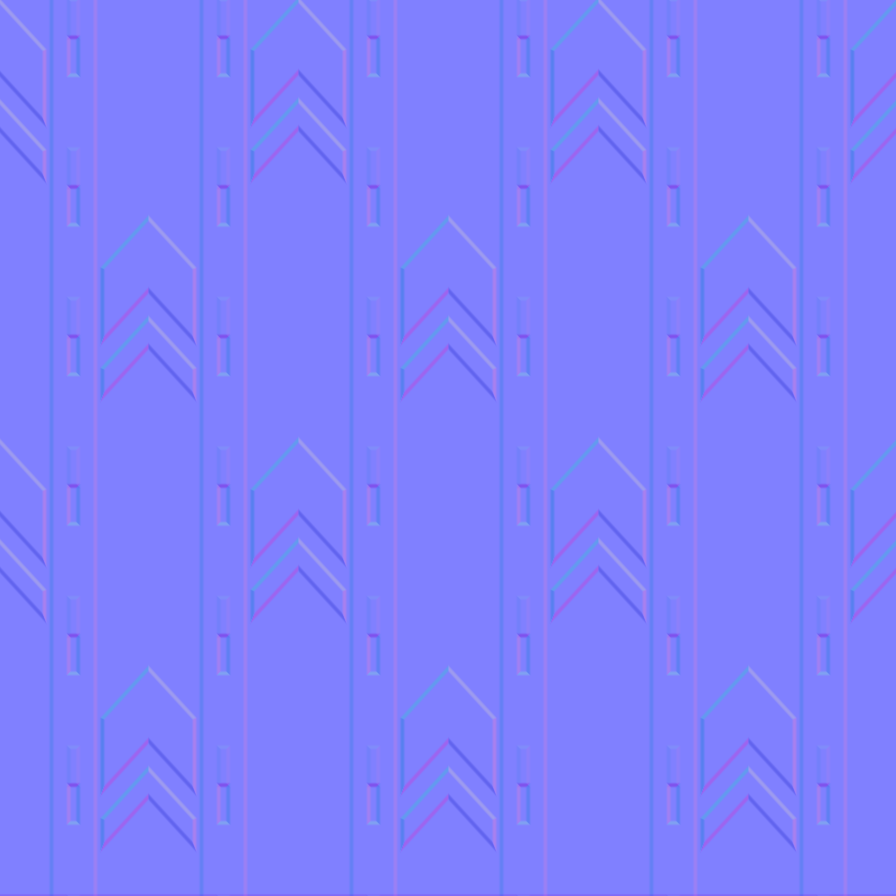
Reproduce this texture map procedurally as a WebGL 2 fragment shader.

```glsl
#version 300 es
precision highp float;
// Tangent-space normal map of a panelled metal sheet: raised vertical strips,
// paired slots along them and staggered double chevrons between them.
// A height field is built from distance functions, then differentiated.

uniform vec2 u_resolution;
out vec4 fragColor;

const float COLUMN = 0.1674;   // width of one panel plus one strip
const float SLOPE = 1.09;      // steepness of the chevron arms

// 1 inside a shape, 0 outside, with a narrow bevel across its edge
float plateau(float d) {
    return 1.0 - smoothstep(-0.0029, 0.0029, d);
}

float boxDistance(vec2 p, vec2 halfSize) {
    vec2 q = abs(p) - halfSize;
    return max(q.x, q.y);
}

// Band bent into an arrow; its tip is at the origin, thickness is vertical
float chevronDistance(vec2 p, float thickness) {
    float x = abs(p.x);
    float across = abs(p.y + SLOPE * x + 0.5 * thickness) - 0.5 * thickness;
    return max(x - 0.0514, across / sqrt(1.0 + SLOPE * SLOPE));
}

float surfaceHeight(vec2 p) {
    // Columns, each centred on a panel
    float column = floor((p.x + 0.0017) / COLUMN + 0.5);
    float x = p.x + 0.0017 - column * COLUMN;

    // Raised strip between neighbouring panels
    float h = 0.68 * plateau(0.0592 - abs(x));

    // Slots on the strip: a deep recess below a faint raised tab
    float fromStrip = 0.5 * COLUMN - abs(x);
    float y = mod(p.y - 0.8748, 0.1669) - 0.0835;
    vec2 slotSize = vec2(0.0053, 0.0211);
    h -= 0.82 * plateau(boxDistance(vec2(fromStrip, y + 0.0211), slotSize));
    h += 0.32 * plateau(boxDistance(vec2(fromStrip, y - 0.0211), slotSize));

    // Chevrons on alternate columns, rows slightly uneven
    float tips[4] = float[4](1.0, 0.7565, 0.509, 0.254);
    for (int row = 0; row < 4; row++) {
        if (mod(column + float(row), 2.0) > 0.5) continue;
        vec2 q = vec2(x, p.y - tips[row]);
        h += plateau(chevronDistance(q, 0.0807));
        h += plateau(chevronDistance(q + vec2(0.0, 0.1120), 0.0312));
    }
    return h;
}

void main() {
    vec2 p = gl_FragCoord.xy / u_resolution;

    // Slope of the surface by central differences
    vec2 e = vec2(0.001, 0.0);
    vec2 rise = vec2(surfaceHeight(p + e.xy) - surfaceHeight(p - e.xy),
                     surfaceHeight(p + e.yx) - surfaceHeight(p - e.yx));
    vec2 tilt = -0.00128 * rise / (2.0 * e.x);

    // Thin downward bevel along the lower border of the sheet
    tilt.y -= 0.15 * (1.0 - smoothstep(0.001, 0.003, p.y));

    // Encode the normal, softening blue on the bevels
    fragColor = vec4(0.5 + 0.5 * tilt, 1.0 - 0.2 * length(tilt), 1.0);
}
```
